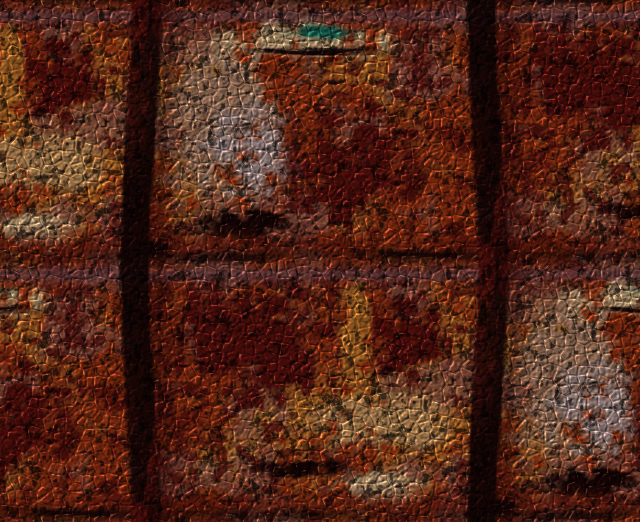
Reproduce this texture procedurally as a Shadertoy shader.

```glsl
const vec3 SOOT = vec3(0.07, 0.015, 0.015);
const vec3 OXBLOOD = vec3(0.25, 0.045, 0.035);
const vec3 RUST = vec3(0.42, 0.14, 0.05);
const vec3 OCHRE = vec3(0.53, 0.32, 0.12);
const vec3 MAUVE = vec3(0.40, 0.25, 0.22);
const vec3 PALE = vec3(0.57, 0.47, 0.35);
const vec3 TEAL = vec3(0.08, 0.30, 0.25);

// Two panel kinds alternate like a checkerboard; n is cells per panel
vec2 wrapCell(vec2 i, vec2 n) {
    float row = floor((i.y + 0.5) / n.y);
    return vec2(mod(i.x - row * n.x, 2.0 * n.x), i.y - row * n.y);
}

float hash(vec2 p) {
    return fract(sin(dot(p, vec2(127.1, 311.7))) * 43758.5);
}

float noise(vec2 q, vec2 n) {
    vec2 p = q * n, i = floor(p), f = fract(p);
    f = f * f * (3.0 - 2.0 * f);
    float a = hash(wrapCell(i, n)), b = hash(wrapCell(i + vec2(1, 0), n));
    float c = hash(wrapCell(i + vec2(0, 1), n)), d = hash(wrapCell(i + 1.0, n));
    return mix(mix(a, b, f.x), mix(c, d, f.x), f.y);
}

float fbm(vec2 q, vec2 n) {
    float sum = 0.0, amp = 0.533;
    for (int k = 0; k < 4; k++) {
        sum += amp * noise(q, n);
        n *= 2.0;
        amp *= 0.5;
    }
    return sum;
}

// Distance-like measure to the nearest crack between leathery cells
float crackle(vec2 q, vec2 n) {
    vec2 p = q * n, i = floor(p);
    float near = 9.0, next = 9.0;
    for (int y = -1; y <= 1; y++)
    for (int x = -1; x <= 1; x++) {
        vec2 cell = i + vec2(x, y), id = wrapCell(cell, n);
        float d = length(cell + vec2(hash(id), hash(id + 57.3)) - p);
        next = min(next, max(near, d));
        near = min(near, d);
    }
    return next - near;
}

float relief(vec2 q) {
    float cracks = smoothstep(0.0, 0.22, crackle(q, vec2(31, 24)));
    return 0.45 * cracks + 0.8 * noise(q, vec2(124, 94)) + 0.4 * noise(q, vec2(61, 47));
}

float band(float x, float center, float width) {
    float d = (x - center) / width;
    return exp(-d * d);
}

vec3 stain(vec3 base, vec3 tint, vec2 p, vec2 center, vec2 radius, float rough) {
    vec2 d = (p - center) / radius;
    float spread = exp(-dot(d, d));
    return mix(base, tint, smoothstep(0.2, 0.85, spread + rough * sqrt(spread)));
}

void mainImage(out vec4 fragColor, in vec2 fragCoord) {
    vec2 uv = fragCoord / iResolution.xy;
    vec2 q = vec2((uv.x - 0.219) / 0.542, (0.487 - uv.y) / 0.495);

    float coarse = fbm(q, vec2(5, 4));
    float grain = fbm(q, vec2(27, 21));
    float streak = fbm(q, vec2(4, 30));
    float drip = fbm(q, vec2(34, 4));
    float rough = (coarse - 0.5) * 0.9 + (grain - 0.5) * 1.7;
    vec2 p = wrapCell(floor(q), vec2(1)) + fract(q);
    p += 0.05 * (vec2(drip, streak) - 0.5);

    // Corroded ground
    vec3 color = mix(RUST, OCHRE, smoothstep(0.38, 0.62, coarse + 0.5 * (grain - 0.5)));
    color = mix(color, MAUVE, 0.7 * smoothstep(0.48, 0.66, fbm(q + 0.37, vec2(7, 6))));
    color = mix(color, OXBLOOD, 0.8 * smoothstep(0.5, 0.66, grain + 0.3 * (drip - 0.5)));

    // Stains of the first panel
    color = stain(color, OXBLOOD, p, vec2(0.30, 0.27), vec2(0.30, 0.25), rough);
    color = stain(color, OXBLOOD, p, vec2(0.77, 0.25), vec2(0.13, 0.18), rough);
    color = stain(color, OCHRE, p, vec2(0.62, 0.30), vec2(0.045, 0.27), rough);
    color = stain(color, mix(OCHRE, PALE, 0.6), p, vec2(0.69, 0.60), vec2(0.20, 0.12), rough);
    color = stain(color, PALE, p, vec2(0.69, 0.86), vec2(0.14, 0.08), rough);
    color = stain(color, SOOT, p, vec2(0.47, 0.78), vec2(0.13, 0.04), rough);

    // Stains of the second panel
    color = stain(color, mix(MAUVE, PALE, 0.5), p, vec2(1.25, 0.45), vec2(0.23, 0.34), rough);
    color = stain(color, OXBLOOD, p, vec2(1.62, 0.60), vec2(0.23, 0.25), rough);
    color = stain(color, vec3(0.50, 0.43, 0.42), p, vec2(1.32, 0.55), vec2(0.12, 0.17), rough);
    color = stain(color, SOOT, p, vec2(1.33, 0.84), vec2(0.16, 0.07), rough);
    color = stain(color, PALE, p, vec2(1.48, 0.12), vec2(0.26, 0.08), rough);
    color = stain(color, TEAL, p, vec2(1.53, 0.09), vec2(0.11, 0.03), 0.3 * rough);
    color = stain(color, SOOT, p, vec2(1.50, 0.16), vec2(0.20, 0.016), 0.5 * rough);

    // Horizontal seam: rust glow, dark groove, mauve lip
    float seam = fract(q.y + 0.5) - 0.5 + 0.025 * (streak - 0.5);
    color = mix(color, mix(OXBLOOD, RUST, coarse), 0.8 * band(seam, -0.085, 0.04));
    float groove = smoothstep(0.3, 0.6, noise(q + 0.2, vec2(4, 3)));
    color = mix(color, SOOT, (0.35 + 0.6 * groove) * band(seam, -0.045, 0.022));
    color = mix(color, MAUVE * vec3(0.8, 0.75, 0.9), 0.85 * band(seam, 0.025, 0.032));

    // Leaning vertical bar, worn at the far end from its solid part
    float column = floor(q.x + 0.5), kind = mod(column + floor(q.y), 2.0);
    float along = mix(1.0 - fract(q.y), fract(q.y), kind);
    float across = q.x - column - 0.02 * (1.0 - 2.0 * along) + 0.016 * (drip - 0.5);
    float solid = smoothstep(0.1, 0.75, along + 0.5 * (grain - 0.5));
    float bar = 1.0 - smoothstep(0.034, 0.05, abs(across));
    float shadow = band(across, 0.05, 0.05) * smoothstep(0.35, 0.6, drip + 0.15);
    color = mix(color, OXBLOOD * 0.7, 0.6 * shadow);
    vec3 worn = mix(SOOT, OXBLOOD, smoothstep(0.4, 0.65, drip + 0.4 * (grain - 0.5)));
    color = mix(color, mix(worn, SOOT * 0.8, solid), 0.93 * bar);
    color = stain(color, SOOT, p, vec2(1.04, 0.94), vec2(0.05, 0.05), 0.4 * rough);

    // Embossed leather grain lit from the upper left
    vec2 toLight = vec2(-0.005, -0.006);
    float slope = relief(q) - relief(q + toLight);
    float pits = smoothstep(0.55, 0.75, fbm(q + 0.61, vec2(60, 46)));
    color *= clamp(1.0 + 0.85 * slope, 0.3, 1.9) * (1.0 - 0.6 * pits);
    color += vec3(0.20, 0.15, 0.11) * smoothstep(0.3, 0.8, slope) * (1.0 - 0.75 * bar);

    fragColor = vec4(clamp(color, 0.0, 1.0), 1.0);
}
```
